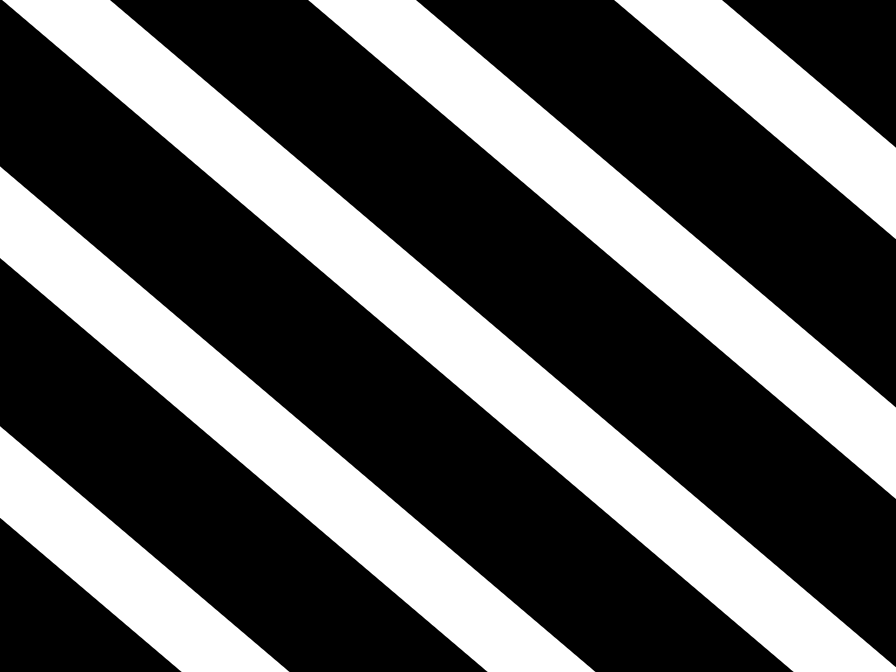
Reproduce this pattern procedurally as a Shadertoy shader.

```glsl
#define STRIPE_ANGLE 0.7039   // radians, tilt of the stripe normal from vertical
#define STRIPE_PERIOD 0.2947  // spacing across the stripes, in canvas heights
#define STRIPE_SHARE 0.3525   // white part of each period
#define STRIPE_SHIFT 0.0037   // offset of the middle stripe from the centre
#define DARK_COLOR vec3(0.0)
#define LIGHT_COLOR vec3(1.0)

// Signed distance to the nearest stripe, negative inside
float stripeDistance(vec2 p) {
    vec2 normal = vec2(sin(STRIPE_ANGLE), cos(STRIPE_ANGLE));
    float across = (dot(p, normal) - STRIPE_SHIFT) / STRIPE_PERIOD;
    float fromCentre = abs(fract(across + 0.5) - 0.5);
    return (fromCentre - 0.5 * STRIPE_SHARE) * STRIPE_PERIOD;
}

void mainImage(out vec4 fragColor, in vec2 fragCoord) {
    // Centred coordinates in canvas heights
    vec2 p = (fragCoord - 0.5 * iResolution.xy) / iResolution.y;

    // Edge coverage, one pixel wide
    float pixelSize = 1.0 / iResolution.y;
    float coverage = clamp(0.5 - stripeDistance(p) / pixelSize, 0.0, 1.0);

    fragColor = vec4(mix(DARK_COLOR, LIGHT_COLOR, coverage), 1.0);
}
```
